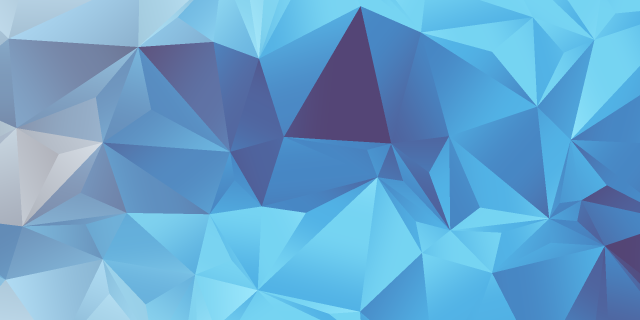
Write a Shadertoy shader that draws this background.

```glsl
// Low-poly background of shaded triangles: blue and cyan, fading to pale cream on the left.

float hash(vec2 p) {
    return fract(sin(dot(p, vec2(127.1, 311.7))) * 43758.5453);
}

float blob(vec2 p, vec2 centre, vec2 size) {
    vec2 q = (p - centre) / size;
    return exp(-dot(q, q));
}

// Twice the signed area of a triangle
float area(vec2 a, vec2 b, vec2 c) {
    return (b.x - a.x) * (c.y - a.y) - (b.y - a.y) * (c.x - a.x);
}

// Jittered grid corner, in canvas heights
vec2 corner(vec2 id) {
    vec2 jitter = vec2(hash(id), hash(id + 37.3)) - 0.5;
    return (id + 0.5 + 0.86 * jitter) * 0.25;
}

// Broad light: bright top and bottom around a dark diagonal band
float lightField(vec2 p) {
    float top = smoothstep(0.0, 0.22, p.y - mix(0.8, 0.66, smoothstep(1.1, 1.4, p.x)));
    float low = smoothstep(0.42, 0.22, p.y) * smoothstep(1.85, 1.55, p.x);
    float t = 0.4 + 0.42 * max(top, low);
    t += 0.28 * blob(p, vec2(1.6, 0.42), vec2(0.25, 0.12));
    t += 0.2 * blob(p, vec2(1.95, 0.68), vec2(0.2, 0.15));
    t -= 0.3 * blob(p, vec2(1.45, 0.0), vec2(0.35, 0.12));
    t -= 0.2 * blob(p, vec2(1.97, 0.1), vec2(0.18, 0.25));
    t -= 0.1 * blob(p, vec2(1.15, 0.65), vec2(0.5, 0.12));
    return t - 0.4 * blob(p, vec2(0.08, 0.24), vec2(0.22, 0.1));
}

// Purple through blue to bright cyan
vec3 ramp(float t) {
    vec3 col = mix(vec3(0.33, 0.27, 0.46), vec3(0.31, 0.39, 0.62), smoothstep(0.0, 0.22, t));
    col = mix(col, vec3(0.28, 0.53, 0.77), smoothstep(0.22, 0.42, t));
    col = mix(col, vec3(0.32, 0.70, 0.90), smoothstep(0.42, 0.65, t));
    col = mix(col, vec3(0.46, 0.83, 0.95), smoothstep(0.65, 0.82, t));
    return mix(col, vec3(0.60, 0.91, 0.99), smoothstep(0.85, 1.05, t));
}

// One facet: flat random tone plus a linear gradient across it
vec3 shade(vec2 p, vec2 centre, vec2 seed) {
    float r = hash(seed + 5.1);
    float angle = 6.2832 * hash(seed + 9.7);
    float slope = 0.7 * dot(p - centre, vec2(cos(angle), sin(angle)));
    float t = lightField(centre);
    t -= 0.24 * step(0.8, hash(seed + 2.9)) * smoothstep(0.62, 0.42, t);
    t += 0.28 * (r - 0.5) + slope;
    vec3 col = ramp(t);

    // Muted slate, then pale and warm facets towards the left
    float grey = dot(col, vec3(0.3, 0.5, 0.2));
    col = mix(col, vec3(grey) + vec3(-0.04, 0.0, 0.09), 0.4 * smoothstep(0.8, 0.15, centre.x));
    float pale = blob(centre, vec2(0.2, 0.98), vec2(0.45, 0.2))
               + blob(centre, vec2(0.08, 0.5), vec2(0.28, 0.16))
               + 0.8 * blob(centre, vec2(0.15, 0.03), vec2(0.3, 0.14));
    vec3 tint = mix(vec3(0.66, 0.82, 0.92), vec3(0.84, 0.85, 0.88), r);
    float warm = blob(centre, vec2(0.0, 0.6), vec2(0.25, 0.25));
    tint = mix(tint, vec3(0.90, 0.82, 0.77), warm) + 0.7 * slope;
    return mix(col, tint, clamp(pale * (0.75 + 0.4 * r), 0.0, 0.95));
}

// Finds the triangle around p; some are split again about an inner point
vec3 facets(vec2 p) {
    vec2 cell = floor(p / 0.25 - 0.5);
    for (int y = -1; y <= 1; y++)
    for (int x = -1; x <= 1; x++) {
        vec2 id = cell + vec2(x, y);
        vec2 A = corner(id), B = corner(id + vec2(1, 0));
        vec2 C = corner(id + vec2(1, 1)), D = corner(id + vec2(0, 1));
        // Cut the quad along its better diagonal
        bool cutAC = min(area(A, B, C), area(A, C, D)) > min(area(A, B, D), area(B, C, D));
        for (int k = 0; k < 2; k++) {
            vec2 a = (k == 0 || cutAC) ? A : B;
            vec2 b = k == 0 ? B : C;
            vec2 c = (k == 0 && cutAC) ? C : D;
            vec3 bary = vec3(area(p, b, c), area(a, p, c), area(a, b, p)) / area(a, b, c);
            if (min(bary.x, min(bary.y, bary.z)) < 0.0) continue;

            vec2 seed = id + float(k) * 17.3;
            vec2 centre = (a + b + c) / 3.0;
            if (hash(seed + 1.7) < 0.5) {
                vec3 w = 0.2 + vec3(hash(seed + 3.1), hash(seed + 4.3), hash(seed + 6.7));
                w /= w.x + w.y + w.z;
                vec2 inner = a * w.x + b * w.y + c * w.z;
                vec3 q = bary / w;
                int part = q.x < min(q.y, q.z) ? 0 : (q.y < q.z ? 1 : 2);
                vec2 dropped = part == 0 ? a : (part == 1 ? b : c);
                centre += (inner - dropped) / 3.0;
                seed += float(part + 1) * 7.9;
            }
            return shade(p, centre, seed);
        }
    }
    return ramp(lightField(p));
}

void mainImage(out vec4 fragColor, in vec2 fragCoord) {
    // Average 3x3 samples for smooth edges
    vec3 sum = vec3(0.0);
    for (int i = 0; i < 9; i++) {
        vec2 offset = (vec2(i % 3, i / 3) - 1.0) / 3.0;
        sum += facets((fragCoord + offset) / iResolution.y);
    }
    fragColor = vec4(clamp(sum / 9.0, 0.0, 1.0), 1.0);
}
```
